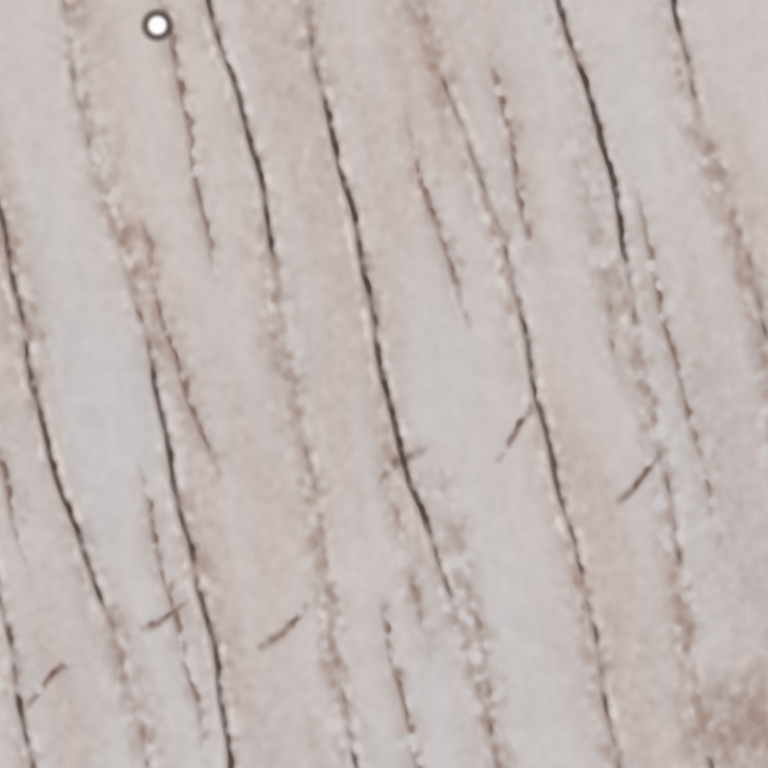
Write a WebGL 1 fragment shader that draws this texture.

```glsl
precision highp float;
// Pale stained tissue: slanted, ragged brown fibres over soft grey and pink bands.
// Fibres are Gaussian strokes around layered sine paths in sheared space;
// layered sines and cellular noise mottle the ground and break up the ink.
uniform vec2 u_resolution;

const vec3 GREY = vec3(0.786, 0.762, 0.758);
const vec3 PINK = vec3(0.765, 0.716, 0.697);
const vec3 PALE = vec3(0.865, 0.828, 0.815);
const vec3 STAIN = vec3(0.640, 0.555, 0.515);
const vec3 BROWN = vec3(0.490, 0.400, 0.365);
const vec3 DARK = vec3(0.300, 0.250, 0.235);
const float SLANT = 0.24;

float hash(float n) {
  return fract(sin(n * 12.9898 + 4.137) * 43758.547);
}

vec2 hash2(vec2 p) {
  return fract(sin(vec2(dot(p, vec2(127.1, 311.7)), dot(p, vec2(269.5, 183.3)))) * 43758.547);
}

// Soft round cells of random strength, about -1 to 1
float cellular(vec2 p) {
  vec2 cell = floor(p), f = fract(p);
  float sum = 0.0;
  for (int j = -1; j <= 1; j++) {
    for (int i = -1; i <= 1; i++) {
      vec2 o = vec2(float(i), float(j));
      vec2 h = hash2(cell + o);
      vec2 r = o + h - f;
      float fade = max(0.0, 1.0 - dot(r, r));
      sum += fade * fade * (2.0 * fract(h.x * 37.0 + h.y * 91.0) - 1.0);
    }
  }
  return sum;
}

// Smooth irregular patches from rotated, warped sines, about -1 to 1
float waves(vec2 p) {
  float sum = 0.0, amp = 0.55;
  for (int i = 0; i < 4; i++) {
    sum += amp * sin(p.x + 1.3 * sin(p.y)) * cos(0.8 * p.y + 0.4 * p.x);
    p = mat2(1.35, 0.65, -0.65, 1.35) * p + 2.7;
    amp *= 0.7;
  }
  return sum;
}

float stroke(float d, float width) {
  return exp(-d * d / (width * width));
}

// Signed sideways distance to a wavering fibre with its own lean
float fibreOffset(vec2 q, float x, float seed) {
  float phase = seed * 6.283, lean = 0.09 * (fract(seed * 7.3) - 0.5);
  return q.x - x - lean * (0.5 - q.y) - 0.012 * sin(q.y * 5.0 + phase)
    - 0.005 * sin(q.y * 13.0 + phase * 2.3) - 0.0016 * sin(q.y * 47.0 + phase * 5.1);
}

// Uneven ink along the length of a fibre, 0 to 1
float inkAlong(float y, float seed) {
  float s = sin(y * 5.0 + seed * 31.0) + 0.6 * sin(y * 15.0 + seed * 57.0)
    + 0.35 * sin(y * 63.0 + seed * 83.0) + 0.35 * sin(y * 140.0 + seed * 19.0);
  return smoothstep(-1.1, 1.2, s);
}

// Distance to a segment in x, position along it in y
vec2 segment(vec2 p, vec2 a, vec2 ab) {
  float t = clamp(dot(p - a, ab) / dot(ab, ab), 0.0, 1.0);
  return vec2(length(p - a - ab * t), t);
}

void main() {
  vec2 p = gl_FragCoord.xy / u_resolution.y;
  vec2 q = vec2(p.x - SLANT * (1.0 - p.y), p.y);
  float speckle = cellular(p * vec2(105.0, 90.0)) + 0.6 * cellular(p * 55.0 + 9.0);
  float mottle = waves(q * vec2(70.0, 30.0) + 1.5 * cellular(p * 18.0));

  // Broad bands along the fibres, with a faint warm to cool drift
  float band = waves(q * vec2(19.0, 3.5) + 1.4);
  float warm = smoothstep(-0.2, 0.6, band + 0.2 * mottle);
  vec3 color = mix(GREY, PINK, warm);
  color += vec3(-0.012, 0.001, 0.013) * waves(p * vec2(5.0, 4.0) + 3.0);
  color += (0.009 + 0.013 * warm) * speckle + 0.010 * mottle;

  // Main fibres: stained margins, pale edges and a dark core that fades out in places
  float margin = 0.0, edge = 0.0, core = 0.0;
  for (int i = 0; i < 8; i++) {
    float n = float(i), seed = hash(n + 2.0), ink = inkAlong(p.y, seed);
    float weight = 0.6 + 0.4 * smoothstep(0.2, 0.5, hash(n + 60.0));
    float d = fibreOffset(q, -0.21 + 0.153 * n + 0.045 * (seed - 0.5), seed);
    d += 0.0014 * speckle + 0.0008 * mottle;
    margin = max(margin, stroke(d + 0.020 * (seed - 0.4), 0.019) * (1.15 - 0.7 * ink));
    edge = max(edge, stroke(d - 0.011, 0.0050) * (0.3 + 0.7 * ink));
    edge = max(edge, stroke(d + 0.011, 0.0050) * inkAlong(p.y, seed + 0.6));
    core = max(core, stroke(d, 0.0050) * weight * (0.12 + 0.88 * ink));
  }
  float blotch = clamp(0.34 - 0.36 * speckle - 0.18 * mottle, 0.0, 0.85);
  color = mix(color, STAIN, margin * blotch);
  color = mix(color, PALE, edge * clamp(0.32 + 0.45 * speckle, 0.0, 0.85));

  // Faint broken fibres of limited length in a loose stain
  float faint = 0.0, haze = 0.0;
  for (int i = 0; i < 15; i++) {
    float n = float(i), seed = hash(n + 40.0);
    float d = fibreOffset(q, -0.22 + 0.083 * n + 0.05 * (hash(n + 71.0) - 0.5), seed);
    d += 0.0028 * speckle + 0.0014 * mottle;
    float reach = 0.14 + 0.22 * hash(n + 90.0);
    float span = 1.0 - smoothstep(reach * 0.4, reach, abs(p.y - hash(n + 17.0)));
    faint = max(faint, stroke(d, 0.0046) * span * (0.05 + 0.95 * inkAlong(p.y, seed + 0.3)));
    haze = max(haze, stroke(d, 0.017) * span);
  }
  color = mix(color, STAIN, haze * blotch * 0.8);
  color = mix(color, BROWN, clamp(faint * (0.58 - 0.45 * speckle), 0.0, 0.8));

  // Short, tapered, bent branches crossing the lower half
  float branch = 0.0;
  for (int i = 0; i < 6; i++) {
    float n = float(i), angle = 0.1 + 0.9 * hash(n + 5.0);
    vec2 start = vec2(0.03 + 0.155 * n, 0.05 + 0.45 * hash(n + 23.0));
    vec2 along = (0.06 + 0.05 * hash(n + 31.0)) * vec2(cos(angle), sin(angle));
    vec2 bent = p + vec2(0.002 * mottle, 0.007 * sin(p.x * 65.0 + n) + 0.002 * speckle);
    vec2 s = segment(bent, start, along);
    float taper = 0.35 + 2.6 * s.y * (1.0 - s.y);
    branch = max(branch, stroke(s.x, 0.0052) * taper);
  }
  color = mix(color, BROWN, clamp(branch * (0.72 - 0.45 * speckle), 0.0, 1.0));

  // Weak ink stays brown, strong ink turns dark
  vec3 inkColor = mix(BROWN, DARK, smoothstep(0.15, 0.8, core));
  color = mix(color, inkColor, clamp(core * (0.88 - 0.25 * speckle), 0.0, 0.92));

  // Brown mottled clump in the lower right corner
  float clump = 1.0 - smoothstep(0.01, 0.11, length(p - vec2(0.97, 0.055)) + 0.012 * mottle);
  color = mix(color, STAIN, clump * clamp(0.7 - 0.35 * speckle, 0.0, 1.0));

  // Bright droplet with a dark rim
  float r = length(p - vec2(0.205, 0.967));
  color = mix(color, DARK, 0.8 * (1.0 - smoothstep(0.015, 0.025, r)));
  color = mix(color, vec3(0.99), 1.0 - smoothstep(0.008, 0.016, r));

  gl_FragColor = vec4(color, 1.0);
}
```
